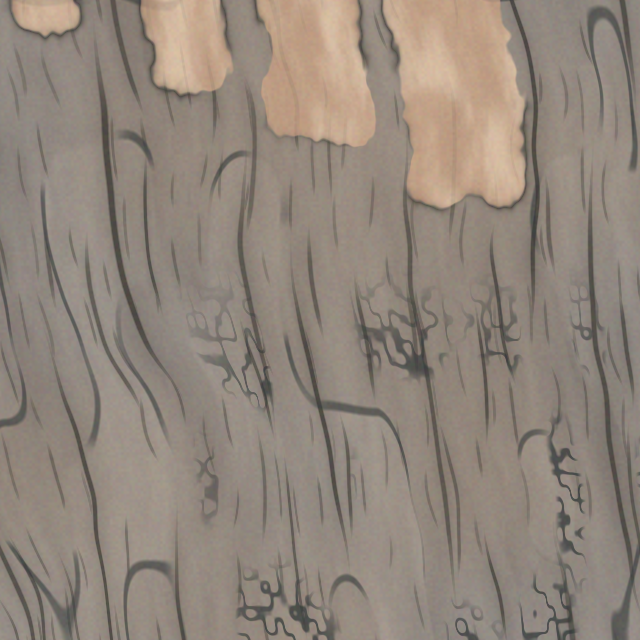
A three.js fragment shader for this texture:

```glsl
// Weathered tree bark: grey-brown streaked plates split by leaning dark cracks,
// with pale tan bare wood along the top. Layers of stretched value noise give
// tone and flakes; jittered column cells give the cracks, rounded boxes the wood.
varying vec2 vUv;

const vec3 BARK_DARK = vec3(0.49, 0.45, 0.42);
const vec3 BARK_LIGHT = vec3(0.64, 0.60, 0.56);
const vec3 CRACK = vec3(0.23, 0.22, 0.20);
const vec3 SCRATCH = vec3(0.21, 0.23, 0.23);
const vec3 WOOD_DARK = vec3(0.74, 0.61, 0.51);
const vec3 WOOD_LIGHT = vec3(0.85, 0.75, 0.65);

float hash(vec2 p) {
  vec3 q = fract(p.xyx * 0.1031);
  q += dot(q, q.yzx + 33.33);
  return fract((q.x + q.y) * q.z);
}

float noise(vec2 p) {
  vec2 cell = floor(p);
  vec2 f = fract(p);
  f = f * f * (3.0 - 2.0 * f);
  float low = mix(hash(cell), hash(cell + vec2(1.0, 0.0)), f.x);
  float high = mix(hash(cell + vec2(0.0, 1.0)), hash(cell + 1.0), f.x);
  return mix(low, high, f.y);
}

float fbm(vec2 p) {
  float sum = 0.0;
  float gain = 0.5;
  for (int i = 0; i < 4; i++) {
    sum += gain * noise(p);
    p = p * 2.03 + 17.3;
    gain *= 0.5;
  }
  return sum / 0.9375;
}

// Soft line where a field crosses a level
float contour(float field, float level, float width) {
  return 1.0 - smoothstep(width * 0.3, width, abs(field - level));
}

// Tapered, bent upright cracks, one per jittered cell
float cracks(vec2 p, vec2 cells, float halfWidth, float density, float seed) {
  float dark = 0.0;
  for (int side = -1; side <= 1; side++) {
    float column = floor(p.x * cells.x) + float(side);
    float y = p.y * cells.y + 7.0 * hash(vec2(column, seed));
    float t = fract(y);
    vec2 id = vec2(column, floor(y)) + seed;
    float reach = mix(0.55, 1.0, hash(id + 3.1));
    float taper = smoothstep(0.0, 0.2, t) * (1.0 - smoothstep(reach - 0.25, reach, t));
    float bend = (hash(id + 5.3) - 0.5) * 2.0 * t * (1.0 - t);
    float center = (column + 0.2 + 0.6 * hash(id + 7.7) + bend) / cells.x;
    float d = abs(p.x - center);
    float w = halfWidth * mix(0.5, 1.0, hash(id + 9.2)) * taper;
    float core = 1.0 - smoothstep(w * 0.3, w + 0.0018, d);
    float halo = 0.28 * exp(-d / (halfWidth * 2.5));
    float strength = step(hash(id + 11.9), density) * mix(0.55, 1.0, hash(id + 13.4));
    dark = max(dark, min(core + halo, 1.0) * taper * strength);
  }
  return dark;
}

// Signed distance to the bare wood tongues, larger toward the right
float bareWood(vec2 p) {
  float nearest = 1.0;
  for (int i = 0; i < 4; i++) {
    float n = float(i);
    float bottom = 0.95 - 0.088 * n;
    vec2 halfSize = vec2(0.047 + 0.016 * n, 0.35);
    vec2 local = p - vec2(0.08 + 0.22 * n, bottom + halfSize.y);
    local.x += 0.16 * (p.y - bottom);
    float radius = halfSize.x * 0.65;
    vec2 q = abs(local) - halfSize + radius;
    float d = length(max(q, 0.0)) + min(max(q.x, q.y), 0.0) - radius;
    nearest = min(nearest, d);
  }
  float ragged = (noise(p * vec2(19.0, 13.0)) - 0.5) * 0.036;
  return nearest + ragged + (noise(p * vec2(85.0, 55.0)) - 0.5) * 0.012;
}

void main() {
  vec2 p = vUv;

  // Grain direction: leaning on the left, upright on the right, slightly wavy
  vec2 grain = p;
  grain.x += (0.21 - 0.11 * p.x) * (p.y - 0.5);
  grain.x += (noise(p * 3.5) - 0.5) * 0.055 + (noise(p * vec2(11.0, 13.0)) - 0.5) * 0.012;

  // Bark tone, streaks and overlapping flakes
  float tone = fbm(grain * vec2(7.0, 2.2) + 4.0);
  float streak = fbm(grain * vec2(42.0, 7.0));
  float flakeField = noise(grain * vec2(12.0, 4.5) + 31.0);
  float flake = smoothstep(0.53, 0.60, flakeField);
  float shade = 0.61 + 0.75 * (tone - 0.5) + 0.45 * (streak - 0.5) + 0.18 * (flake - 0.4);
  vec3 color = mix(BARK_DARK, BARK_LIGHT, clamp(shade, 0.0, 1.0));
  color += (noise(p * 4.0 + 9.0) - 0.5) * vec3(0.025, 0.0, -0.025);

  // Pale wood with a broken dark rim
  float woodDist = bareWood(p);
  float wood = 1.0 - smoothstep(-0.002, 0.003, woodDist);
  float woodTone = fbm(grain * vec2(26.0, 9.0) + 50.0);
  vec3 woodColor = mix(WOOD_DARK, WOOD_LIGHT, smoothstep(0.25, 0.85, woodTone));
  color = mix(color, woodColor, wood);
  float rim = exp(-abs(woodDist - 0.004) / 0.005) * smoothstep(0.3, 0.65, noise(p * 15.0));
  color = mix(color, CRACK, 0.7 * rim);

  // Cracks from long and wide to short and faint
  float cover = 1.0 - 0.8 * wood;
  float crack = cracks(grain, vec2(6.5, 1.25), 0.0055, 0.85, 2.0);
  crack = max(crack, 0.8 * cracks(grain, vec2(13.0, 3.2), 0.0035, 0.6, 23.0));
  crack = max(crack, 0.5 * cracks(grain, vec2(27.0, 8.0), 0.0022, 0.5, 47.0));
  color = mix(color, CRACK, 0.88 * crack * cover);

  // Partial flake outlines and scribbled scratches in narrow strips
  float outline = contour(flakeField, 0.55, 0.04) * smoothstep(0.52, 0.72, noise(p * 9.0 + 3.0));
  float strip = smoothstep(0.60, 0.74, noise(grain * vec2(15.0, 4.0) + 70.0));
  strip *= (1.0 - smoothstep(0.4, 0.62, p.y)) * smoothstep(0.2, 0.45, p.x);
  float scribble = contour(noise(grain * vec2(72.0, 48.0)), 0.5, 0.17) * strip;
  color = mix(color, SCRATCH, max(0.6 * outline, 0.75 * scribble) * cover);

  // Fine coloured speckle
  vec3 speckle = vec3(noise(p * 230.0), noise(p * 230.0 + 40.0), noise(p * 230.0 + 80.0));
  color += (speckle - 0.5) * 0.04;
  gl_FragColor = vec4(color, 1.0);
}
```
